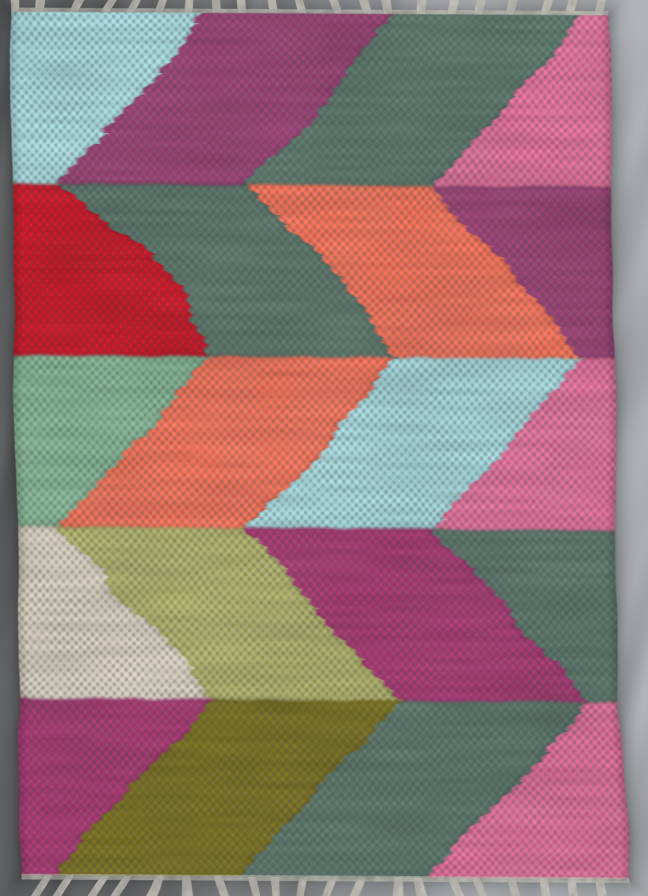
This pattern is drawn by a Shadertoy shader. Its source:

```glsl
// Handwoven rug: five rows of slanted colour panels forming zigzag bands, with a knotted fringe.

const vec3 yarn[11] = vec3[11](
    vec3(.59, .77, .79), vec3(.56, .25, .43), vec3(.34, .44, .40), vec3(.81, .41, .56),
    vec3(.75, .10, .16), vec3(.87, .42, .33), vec3(.48, .65, .54), vec3(.77, .74, .69),
    vec3(.63, .64, .39), vec3(.45, .42, .14), vec3(.62, .22, .43));

const int panelYarn[20] = int[20](
    0, 1, 2, 3,
    4, 2, 5, 1,
    6, 5, 0, 3,
    7, 8, 10, 2,
    10, 9, 2, 3);

float hash(vec2 p) {
    vec3 q = fract(p.xyx * .1031);
    q += dot(q, q.yzx + 33.33);
    return fract((q.x + q.y) * q.z);
}

float noise(vec2 p) {
    vec2 cell = floor(p), f = fract(p);
    f = f * f * (3. - 2. * f);
    return mix(mix(hash(cell), hash(cell + vec2(1, 0)), f.x),
               mix(hash(cell + vec2(0, 1)), hash(cell + 1.), f.x), f.y);
}

// Seam between panels k and k + 1; odd rows slant the other way
float seamX(int row, int k, float y) {
    float f = clamp(y - float(row), 0., 1.), id = float(row * 3 + k);
    float slant = row % 2 == 0 ? 1. - f : f;
    float bow = row == 1 ? .7 - .35 * float(k) : .25 * hash(vec2(id, 7)) - .08;
    float pick = y * 17.;
    float tooth = .05 * abs(fract(pick) - .5) + .03 * (hash(vec2(floor(pick), id)) - .5);
    float wander = .09 * (noise(vec2(y * 5., id * 9.)) - .5) * smoothstep(0., .2, f * (1. - f));
    return .32 + 1.09 * float(k) + (.85 + .014 * y) * slant + bow * f * (1. - f) + tooth + wander;
}

vec3 rowColour(int row, vec2 p, float aa) {
    vec3 colour = yarn[panelYarn[row * 4]];
    float shadow = 0.;
    for (int k = 0; k < 3; k++) {
        float d = p.x - seamX(row, k, p.y);
        colour = mix(colour, yarn[panelYarn[row * 4 + k + 1]], smoothstep(-aa, aa, d));
        shadow = max(shadow, 1. - smoothstep(0., .04, abs(d + .012)));
    }
    return colour * (1. - .1 * shadow * noise(p * 20.));
}

vec3 rug(vec2 p, float aa) {
    // Blend the two rows that meet at the nearest horizontal seam
    float seam = clamp(floor(p.y + .5), 1., 4.);
    float d = p.y - seam + .012 * (noise(vec2(p.x * 9., seam * 5.)) - .5);
    int below = int(seam);
    vec3 colour = mix(rowColour(below - 1, p, aa), rowColour(below, p, aa), smoothstep(-aa, aa, d));
    colour *= 1. - .06 * (1. - smoothstep(0., .03, abs(d)));

    // Staggered stitches of uneven strength, with the grey warp showing in the gaps
    vec2 warped = p + .02 * vec2(noise(p * 5.), noise(p * 5. + 40.));
    float stitch = cos(warped.x * 131.) * cos(warped.y * 116.);
    stitch *= .6 + .7 * noise(p * vec2(9, 14));
    colour *= 1. + .1 * stitch;
    colour = mix(colour, vec3(.42, .40, .39), .16 * smoothstep(0., .8, -stitch));

    // Uneven dye and streaks along the weft
    colour *= .92 + .1 * noise(p * vec2(3, 30)) + .07 * noise(p * 2.5);
    return mix(colour, vec3(dot(colour, vec3(.33))), .08 * noise(p * 5. + 20.));
}

vec3 stoneFloor(vec2 p) {
    float vein = noise(vec2(p.x * 8. + p.y * 2., p.y * 1.5));
    float tone = mix(.38, .68, smoothstep(.1, 3.3, p.x)) + .1 * (vein - .5);
    return tone * vec3(.98, 1., 1.02);
}

// Slanting strands beyond a hem, plus the pale hem cord itself
float fringe(float x, float away, float seed, float aa) {
    float u = (x + away * (1.6 * noise(vec2(x * 1.5, seed)) - .8)) / .17;
    float id = floor(u);
    float centre = .5 + .4 * (hash(vec2(id, seed)) - .5);
    float strand = 1. - smoothstep(.025 - aa, .025 + aa, abs(fract(u) - centre) * .17);
    float cord = 1. - smoothstep(.012, .012 + 2. * aa, abs(away - .008));
    return max(strand * step(0., away), cord * (.65 + .3 * noise(vec2(x * 14., seed))));
}

void mainImage(out vec4 fragColor, in vec2 fragCoord) {
    // One unit is the height of a row, measured down from the rug's top hem
    float scale = 5.22 / iResolution.y, aa = scale * .8;
    vec2 p = vec2(fragCoord.x, iResolution.y - fragCoord.y) * scale;
    p.y -= .068 + .006 * p.x;

    // Slightly skewed, wavering outline
    float waver = .025 * (noise(vec2(p.y * 4., 3)) - .5);
    float left = .06 + .012 * p.y + waver;
    float right = 3.55 + .014 * p.y + .05 * smoothstep(4., 5., p.y) - waver;
    float sides = min(p.x - left, right - p.x);
    float hems = min(p.y, 5.03 - p.y);
    float inside = min(sides, hems);

    vec3 colour = stoneFloor(p);
    colour *= 1. - .3 * exp(-max(-inside, 0.) * 18.);
    float strands = fringe(p.x, -hems, p.y < 2. ? 11. : 23., aa) * smoothstep(-aa, aa, sides);
    vec3 cotton = vec3(.78, .77, .73) * (.88 + .15 * noise(p * 30.));
    colour = mix(colour, cotton, .8 * strands);

    // Seams blur over the thickness of the yarn
    vec3 cloth = rug(p, max(aa, .016)) * (.86 + .14 * smoothstep(0., .06, sides));
    cloth = mix(cloth, cotton, .7 * strands * step(4., p.y));
    colour = mix(colour, cloth, smoothstep(-1.4 * aa, 1.4 * aa, inside));
    fragColor = vec4(clamp(colour, 0., 1.), 1);
}
```
